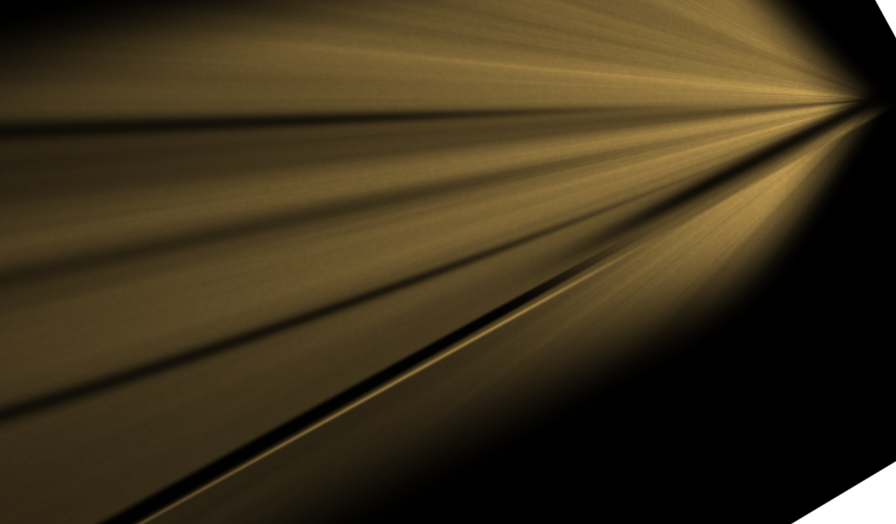
Write a WebGL 1 fragment shader that draws this background.

```glsl
precision highp float;
// Golden light rays fanning left from a focus near the right edge, over black.
// An angular profile with stretched noise forms the upper fan; a sloping crease
// with a shadow and a bright rim divides it from a soft lower lobe.

uniform vec2 u_resolution;

const float ASPECT = 1.7067;
const vec2 FOCUS = vec2(1.678, 0.811);
const vec3 GOLD = vec3(0.59, 0.475, 0.25);
const vec3 PAPER = vec3(1.0);

const float CREASE_SLOPE = 0.555;
const float CREASE_START = 0.267;
const float SHADOW_SLOPE = 0.512;
const vec2 SHADOW_TIP = vec2(1.656, 0.804);
const float CREASE_GAP = 0.021;

const float FAN_GAIN = 1.12;
const float FAN_FALLOFF = 0.62;
const float LOBE_BASE = 0.27;
const float LOBE_GLOW = 0.98;
const float STREAK_GAIN = 0.38;
const float GRAIN_GAIN = 0.05;

float hash(vec2 p) {
  vec3 q = fract(vec3(p.xyx) * 0.1031);
  q += dot(q, q.yzx + 33.33);
  return fract((q.x + q.y) * q.z);
}

float noise(vec2 p) {
  vec2 cell = floor(p);
  vec2 f = fract(p);
  f = f * f * (3.0 - 2.0 * f);
  float low = mix(hash(cell), hash(cell + vec2(1.0, 0.0)), f.x);
  float high = mix(hash(cell + vec2(0.0, 1.0)), hash(cell + 1.0), f.x);
  return mix(low, high, f.y);
}

// Soft ridge of height one
float ridge(float x, float center, float width) {
  float d = (x - center) / width;
  return exp(-d * d);
}

// Fine streaks: octaves narrow in angle, long in radius
float streaks(float angle, float radius) {
  float sum = 0.0;
  float weight = 0.5;
  vec2 freq = vec2(22.0, 0.9);
  for (int i = 0; i < 4; i++) {
    sum += weight * (noise(vec2(angle + 4.0, radius) * freq) - 0.5);
    freq *= vec2(2.3, 1.5);
    weight *= 0.6;
  }
  return sum;
}

// Broad bright and dark rays of the upper fan
float fanLight(vec2 p, float angle, float radius) {
  float away = smoothstep(0.1, 1.1, radius);
  float light = FAN_GAIN * exp(-FAN_FALLOFF * radius);
  light *= 1.0 + 0.22 * ridge(angle, -0.07, 0.08)
               + 0.24 * ridge(angle, 0.168, 0.03)
               + 0.12 * ridge(angle, 0.27, 0.05);
  light *= 1.0 - 0.72 * away * ridge(angle, 0.037, 0.014);
  light *= 1.0 - 0.34 * ridge(angle, 0.085, 0.04);
  light *= 1.0 - 0.40 * away * ridge(angle, 0.203, 0.017);
  float bend = 0.347 + 0.03 * (1.75 - radius);
  light *= 1.0 - 0.70 * away * ridge(angle, bend, 0.011);
  light *= 1.0 - 0.20 * smoothstep(0.3, 0.5, angle);

  // Dark right flank and upper left corner
  float flank = dot(p - FOCUS, vec2(-0.75, -0.663));
  light *= smoothstep(-0.02, 0.11, flank);
  light *= smoothstep(0.02, 0.25, 1.0 - p.y + 0.25 * p.x);

  // Narrow shadow running out from the focus
  float shadow = p.y - SHADOW_TIP.y - SHADOW_SLOPE * (p.x - SHADOW_TIP.x);
  float reach = 1.0 - smoothstep(0.35, 0.85, radius);
  return light * (1.0 - 0.85 * reach * ridge(shadow, 0.0, 0.02));
}

float lobeLight(vec2 p, float depth, float radius) {
  float light = LOBE_BASE + LOBE_GLOW * exp(-2.6 * radius * radius);
  float flank = dot(p - vec2(1.69, 0.78), vec2(-0.86, 0.5));
  return light * smoothstep(0.0, 0.12, flank)
               * (1.0 - smoothstep(0.04, 0.23, depth));
}

void main() {
  vec2 p = gl_FragCoord.xy / u_resolution * vec2(ASPECT, 1.0);
  float pixel = 1.0 / u_resolution.y;
  vec2 q = FOCUS - p;
  float radius = length(q);
  float angle = atan(q.y, q.x);

  // Signed distance to the crease, positive above it
  float crease = (p.y - CREASE_SLOPE * (p.x - CREASE_START))
               / sqrt(1.0 + CREASE_SLOPE * CREASE_SLOPE);
  float upper = smoothstep(-0.003 - pixel, 0.003 + pixel, crease);
  float light = mix(lobeLight(p, -crease, radius),
                    fanLight(p, angle, radius), upper);
  light *= 1.0 + STREAK_GAIN * streaks(angle, radius);
  light *= 1.0 + GRAIN_GAIN * (noise(p * 170.0) - 0.5);

  // Black groove and bright rim along the crease
  float along = smoothstep(0.45, 0.85, radius);
  float halfWidth = 0.002 + 0.009 * radius;
  float groove = 1.0 - smoothstep(0.5 * halfWidth, 1.5 * halfWidth,
                                  abs(crease - CREASE_GAP));
  light *= 1.0 - 0.97 * along * groove;
  float rim = along * (1.0 - 0.45 * smoothstep(1.0, 1.6, radius));
  light += 0.55 * rim * ridge(crease, 0.0, 0.0035);

  // White corners beyond the tilted sheet
  float topCorner = dot(p - vec2(1.667, 1.0), vec2(0.88, 0.48));
  float lowCorner = dot(p - vec2(1.507, 0.0), vec2(0.514, -0.857));
  float outside = smoothstep(-pixel, pixel, max(topCorner, lowCorner));
  gl_FragColor = vec4(mix(GOLD * max(light, 0.0), PAPER, outside), 1.0);
}
```
